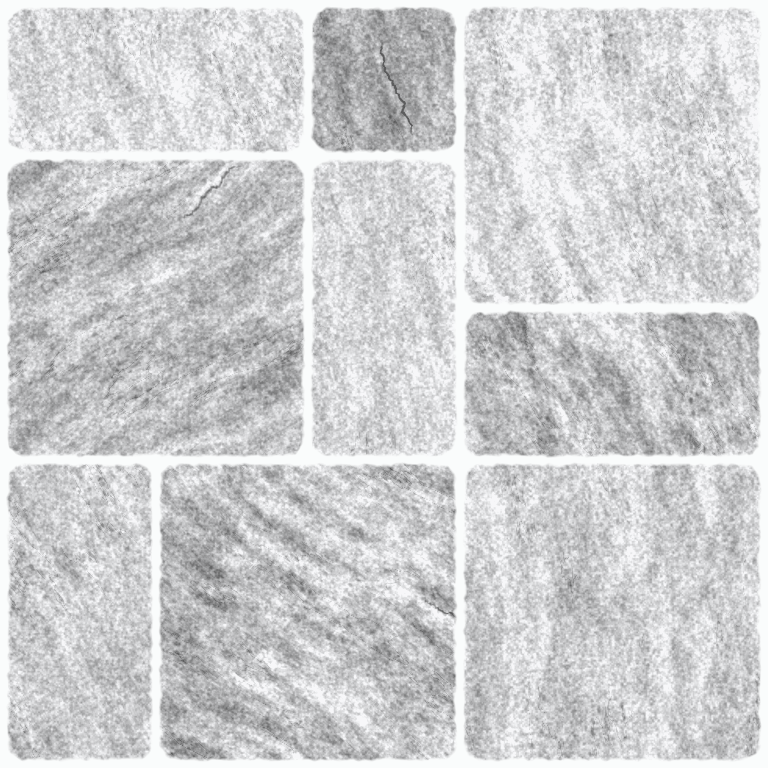
This texture is drawn by a three.js fragment shader. Its source:

```glsl
// Grey stone paving: nine rounded slabs of mixed size on a five by five grid with white joints.
varying vec2 vUv;

const float GRID = 5.05;           // cells across with the outer margin, all lengths are in cells
const float JOINT_HALF = 0.033;
const float CORNER = 0.11;
const float EDGE_SOFT = 0.013;
const float EDGE_ROUGH = 0.022;
const float GRAIN_SCALE = 54.0;
const float GRAIN_AMOUNT = 0.36;
const float GRIT_AMOUNT = 0.95;    // relative to the streak contrast
const float BLOTCH_AMOUNT = 0.14;
const float PIT_AMOUNT = 0.13;
const float FISSURE_AMOUNT = 0.12;
const float CRACK_WIDTH = 0.013;
const vec3 JOINT_COLOR = vec3(0.982, 0.988, 0.988);
const vec3 STONE_TINT = vec3(0.997, 1.0, 1.008);

// The slab under the current point
vec4 slabBox = vec4(0.0, 0.0, 1.0, 1.0);    // left, bottom, width, height
vec3 slabLook = vec3(0.8, 0.0, 0.3);        // tone, streak angle, streak contrast
vec3 slabCrack = vec3(0.0);                 // along, across, half length

vec2 hash2(vec2 p) {
  return fract(sin(vec2(dot(p, vec2(127.1, 311.7)), dot(p, vec2(269.5, 183.3)))) * 43758.5);
}

float valueNoise(vec2 p) {
  vec2 i = floor(p);
  vec2 f = fract(p);
  f = f * f * (3.0 - 2.0 * f);
  float low = mix(hash2(i).x, hash2(i + vec2(1.0, 0.0)).x, f.x);
  float high = mix(hash2(i + vec2(0.0, 1.0)).x, hash2(i + 1.0).x, f.x);
  return mix(low, high, f.y);
}

// Layered noise centred on zero
float fbm(vec2 p) {
  float sum = 0.0;
  float weight = 0.434;
  for (int k = 0; k < 5; k++) {
    sum += weight * (valueNoise(p) - 0.5);
    p = p * 2.03 + 17.3;
    weight *= 0.6;
  }
  return sum;
}

// Distance to the nearest jittered point
float cellular(vec2 p) {
  vec2 i = floor(p);
  float nearest = 2.0;
  for (int k = 0; k < 9; k++) {
    vec2 cell = i + vec2(mod(float(k), 3.0), floor(float(k) / 3.0)) - 1.0;
    nearest = min(nearest, distance(p, cell + hash2(cell)));
  }
  return nearest;
}

float roundedBox(vec2 p, vec2 halfSize, float radius) {
  vec2 d = abs(p) - halfSize + radius;
  return length(max(d, 0.0)) + min(max(d.x, d.y), 0.0) - radius;
}

void slab(vec2 p, vec4 box, vec3 look, vec3 crack) {
  vec2 inside = step(box.xy, p) * step(p, box.xy + box.zw);
  if (inside.x * inside.y > 0.5) {
    slabBox = box;
    slabLook = look;
    slabCrack = crack;
  }
}

void pickSlab(vec2 p) {
  slab(p, vec4(0, 4, 2, 1), vec3(0.86, 1.83, 0.26), vec3(-0.34, -0.83, 0.2));
  slab(p, vec4(2, 4, 1, 1), vec3(0.70, 1.90, 0.36), vec3(-0.08, -0.06, 0.36));
  slab(p, vec4(3, 3, 2, 2), vec3(0.86, 1.87, 0.30), vec3(0.57, 0.22, 0.22));
  slab(p, vec4(0, 2, 2, 2), vec3(0.76, 0.58, 0.36), vec3(0.71, 0.43, 0.3));
  slab(p, vec4(2, 2, 1, 2), vec3(0.86, 1.78, 0.23), vec3(0.0));
  slab(p, vec4(3, 2, 2, 1), vec3(0.75, 2.10, 0.46), vec3(0.0));
  slab(p, vec4(0, 0, 1, 2), vec3(0.80, 2.10, 0.31), vec3(0.0));
  slab(p, vec4(1, 0, 2, 2), vec3(0.76, 2.50, 0.52), vec3(-0.71, -0.55, 0.2));
  slab(p, vec4(3, 0, 2, 2), vec3(0.82, 1.65, 0.30), vec3(0.0));
}

float stoneShade(vec2 local, vec2 seed) {
  // Coordinates along and across the streaks, bent by layered sines
  float c = cos(slabLook.y);
  float s = sin(slabLook.y);
  vec2 q = vec2(dot(local, vec2(c, s)), dot(local, vec2(-s, c)));
  vec2 bent = q + vec2(0.0, 0.03 * sin(q.x * 3.0 + seed.x) + 0.01 * sin(q.x * 8.0 + seed.y));

  // Streaks, grit, blotches and grain
  float streaks = fbm(bent * vec2(1.6, 8.0) + seed) + GRIT_AMOUNT * fbm(bent * vec2(7.0, 15.0) + seed.yx);
  float grain = 0.6 * valueNoise(q * GRAIN_SCALE + seed) + 0.4 * valueNoise(local * GRAIN_SCALE * 1.8) - 0.5;
  float shade = slabLook.x + slabLook.z * streaks + GRAIN_AMOUNT * grain;
  shade += BLOTCH_AMOUNT * fbm(local * 2.6 + seed.yx);

  // Dark pits and short ragged fissures
  float worn = smoothstep(0.45, 0.8, valueNoise(q * vec2(2.2, 4.0) + seed.yx));
  shade -= PIT_AMOUNT * worn * (1.0 - smoothstep(0.05, 0.3, cellular(bent * vec2(9.0, 15.0) + seed)));
  float crease = abs(fbm(bent * vec2(1.8, 7.0) + seed + 9.0));
  shade -= FISSURE_AMOUNT * worn * (1.0 - smoothstep(0.0, 0.018, crease));

  // One ragged crack with a pale lip, deeper in darker stone
  vec2 d = q - slabCrack.xy;
  d.y -= 0.2 * fbm(vec2(d.x * 5.0, seed.x)) + 0.02 * sin(d.x * 11.0);
  float span = smoothstep(0.0, 0.12, slabCrack.z - abs(d.x));
  float gap = 1.0 - smoothstep(0.0, CRACK_WIDTH * (0.5 + valueNoise(q * 14.0)), abs(d.y));
  float lip = 1.0 - smoothstep(0.0, 2.0 * CRACK_WIDTH, abs(d.y - 2.5 * CRACK_WIDTH));
  return clamp(shade + span * (0.12 * lip - 2.0 * (0.91 - slabLook.x) * gap), 0.36, 0.97);
}

void main() {
  vec2 p = (fract(vUv) - 0.5) * GRID + 2.5;
  pickSlab(p);
  vec2 local = p - slabBox.xy - 0.5 * slabBox.zw;
  float edge = roundedBox(local, 0.5 * slabBox.zw - JOINT_HALF, CORNER) + EDGE_ROUGH * (valueNoise(p * 24.0) - 0.5);
  float cover = 1.0 - smoothstep(-EDGE_SOFT, EDGE_SOFT, edge);
  float shade = stoneShade(local, 40.0 * hash2(slabBox.xy + 3.0));
  gl_FragColor = vec4(mix(JOINT_COLOR, STONE_TINT * shade, cover), 1.0);
}
```
